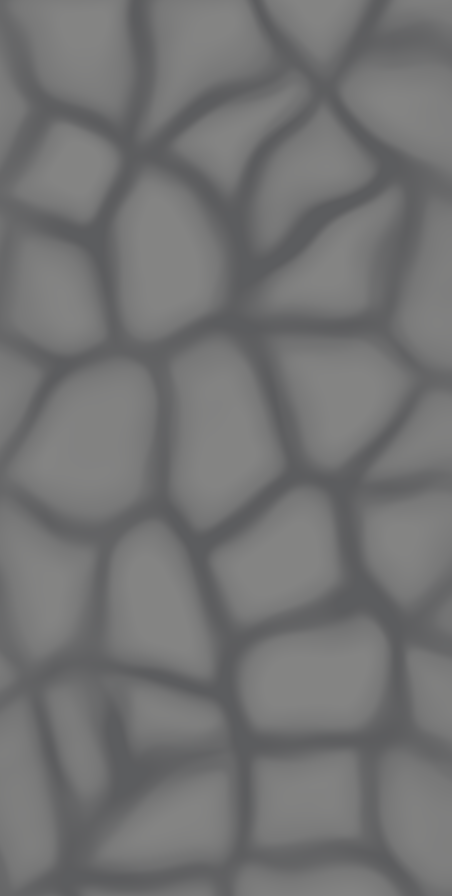
Give the GLSL for this texture, as a Shadertoy shader.

```glsl
// Soft grey wall of painted stones with dark, brushed seams.
// Several slightly shifted Voronoi layers are overlaid as translucent strokes,
// above a broad shading that brightens each stone towards its middle.

#define STONES_ACROSS 3.7
#define STONE_STRETCH 1.12
#define STROKE_LAYERS 4
#define STROKE_DRIFT 0.13
#define SEAM_WIDTH 0.085
#define CORNER_ROUNDING 0.10
#define WARP_AMOUNT 0.22
#define SEAM_COLOR vec3(0.362, 0.364, 0.371)
#define STONE_COLOR vec3(0.516, 0.516, 0.513)

float hash(vec2 p) {
    return fract(sin(dot(p, vec2(127.1, 311.7))) * 43758.55);
}

vec2 hash2(vec2 p) {
    return vec2(hash(p), hash(p + vec2(19.7, 47.3)));
}

float noise(vec2 p) {
    vec2 cell = floor(p), f = fract(p);
    f = f * f * (3.0 - 2.0 * f);
    float low = mix(hash(cell), hash(cell + vec2(1, 0)), f.x);
    float high = mix(hash(cell + vec2(0, 1)), hash(cell + vec2(1, 1)), f.x);
    return mix(low, high, f.y);
}

float smoothMin(float a, float b, float k) {
    float h = max(k - abs(a - b), 0.0) / k;
    return min(a, b) - 0.25 * h * h * k;
}

// Middle of the stone in a grid cell, nudged a little for each layer
vec2 stoneCenter(vec2 cell, float layer) {
    vec2 drift = hash2(cell + 31.0 * (layer + 1.0)) - 0.5;
    return cell + 0.08 + 0.84 * hash2(cell) + STROKE_DRIFT * drift;
}

// x: rounded distance to the seam, y: random value of the stone
vec2 stones(vec2 p, float layer) {
    vec2 home = floor(p), nearest = vec2(0), nearestCell = home;
    float best = 1e3;
    for (int y = -1; y <= 1; y++)
    for (int x = -1; x <= 1; x++) {
        vec2 cell = home + vec2(x, y);
        vec2 toCenter = stoneCenter(cell, layer) - p;
        float d = dot(toCenter, toCenter);
        if (d < best) {
            best = d;
            nearest = toCenter;
            nearestCell = cell;
        }
    }
    float edge = 1.0;
    for (int y = -2; y <= 2; y++)
    for (int x = -2; x <= 2; x++) {
        vec2 cell = nearestCell + vec2(x, y);
        if (x == 0 && y == 0) continue;
        vec2 toCenter = stoneCenter(cell, layer) - p;
        float d = dot(0.5 * (nearest + toCenter), normalize(toCenter - nearest));
        edge = smoothMin(edge, d, CORNER_ROUNDING);
    }
    return vec2(edge, hash(nearestCell + 5.3));
}

void mainImage(out vec4 fragColor, in vec2 fragCoord) {
    vec2 uv = fragCoord / iResolution.x;
    vec2 p = uv * STONES_ACROSS / vec2(1.0, STONE_STRETCH) + vec2(3.0, 7.0);

    // Gentle bend of the seams
    p += WARP_AMOUNT * (vec2(noise(p * 1.7), noise(p * 1.7 + 40.0)) - 0.5);

    // Overlaid strokes, each with its own width and sharpness
    float strokes = 0.0, shading = 0.0, stoneTone = 0.0;
    for (int i = 0; i < STROKE_LAYERS; i++) {
        float layer = float(i);
        vec2 shift = vec2(17.0, 29.0) * layer;
        vec2 wobble = vec2(noise(p * 3.0 + shift), noise(p * 3.0 - shift)) - 0.5;
        vec2 stone = stones(p + 0.06 * wobble, layer);
        float width = SEAM_WIDTH * mix(0.55, 1.45, noise(p * 2.2 + shift + 9.0));
        float softness = mix(0.022, 0.085, noise(p * 1.9 - shift + 70.0));
        strokes += smoothstep(width - softness, width + softness, stone.x);
        shading += smoothstep(-0.03, 0.37, stone.x);
        stoneTone += stone.y - 0.5;
    }
    float layers = float(STROKE_LAYERS);
    float tone = (0.5 * strokes + 0.5 * shading) / layers;
    tone += 0.10 * stoneTone / layers * tone;

    // Faded seams in places and along both sides
    float sideFade = 1.0 - smoothstep(0.0, 0.16, min(uv.x, 1.0 - uv.x));
    float patchFade = smoothstep(0.55, 0.9, noise(p * 1.3 + 90.0));
    tone = mix(tone, 0.68, 0.4 * max(sideFade, 0.6 * patchFade));

    // Broad cloudy wash and slanted brush marks
    vec2 brush = vec2(uv.x + 0.6 * uv.y, uv.y - 0.6 * uv.x) * vec2(6.0, 19.0);
    tone += 0.10 * (noise(uv * 5.0 + 12.0) - 0.5);
    tone += 0.05 * (noise(brush) - 0.5);

    tone = clamp(1.08 * tone - 0.04, 0.0, 1.0);
    fragColor = vec4(mix(SEAM_COLOR, STONE_COLOR, tone), 1.0);
}
```
